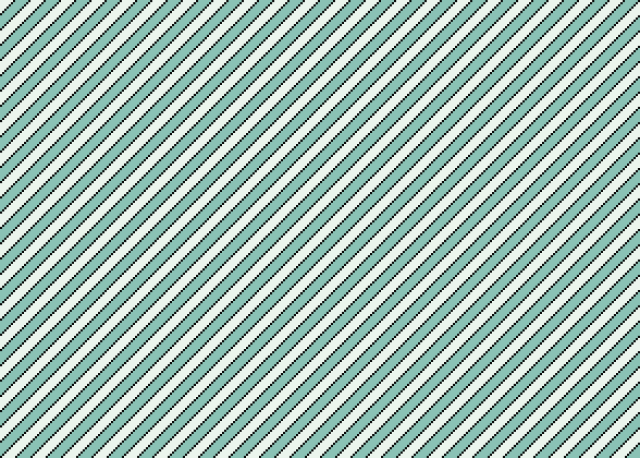
Write a Shadertoy shader that draws this pattern.

```glsl
// Diagonal stripes in pale and sea green, parted by thin dark stair-stepped lines.
// The canvas is cut into square cells; the diagonal index of a cell, taken modulo
// the tile size, picks its colour. A supersampling grid smooths the cell edges.

#define REPEATS vec2(21.0, 15.0)        // tiles across and down
#define CELLS 14.0                      // cells along one tile side
#define LINE_CELLS 1.0                  // width of a dark line in cells
#define SAMPLES 6                       // samples per pixel side
#define PALE vec3(0.92, 0.96, 0.93)
#define GREEN vec3(0.54, 0.76, 0.71)
#define DARK vec3(0.035, 0.045, 0.04)

// Colour of the cell that holds a point given in tiles from the upper left.
vec3 stripeColor(vec2 tilePos) {
    vec2 cell = floor(tilePos * CELLS);
    float diagonal = mod(cell.x + cell.y + 0.5, CELLS);
    float halfTile = 0.5 * CELLS;

    // Each half tile is one band closed by a dark line.
    vec3 band = diagonal < halfTile ? PALE : GREEN;
    bool onLine = mod(diagonal, halfTile) > halfTile - LINE_CELLS;
    return onLine ? DARK : band;
}

void mainImage(out vec4 fragColor, in vec2 fragCoord) {
    vec3 sum = vec3(0.0);

    // Average a regular grid of samples inside the pixel.
    for (int j = 0; j < SAMPLES; j++) {
        for (int i = 0; i < SAMPLES; i++) {
            vec2 offset = (vec2(i, j) + 0.5) / float(SAMPLES) - 0.5;
            vec2 uv = (fragCoord + offset) / iResolution.xy;
            uv.y = 1.0 - uv.y;
            sum += stripeColor(uv * REPEATS);
        }
    }
    fragColor = vec4(sum / float(SAMPLES * SAMPLES), 1.0);
}
```
